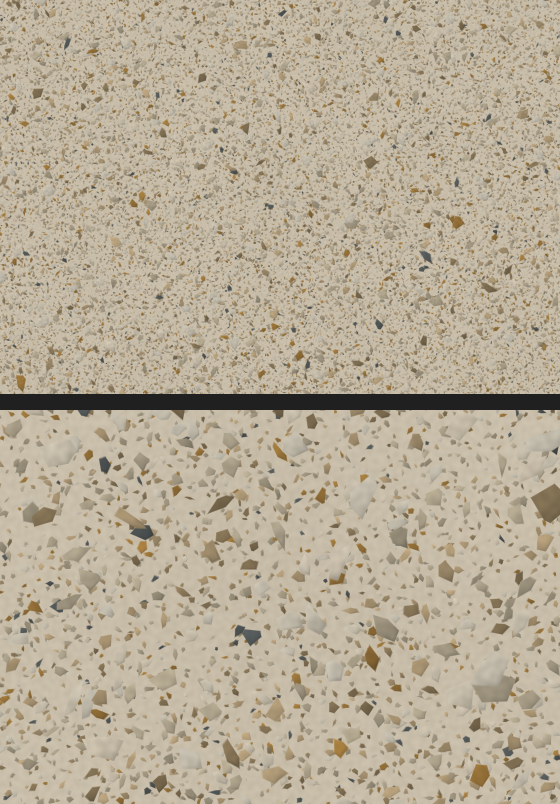
Top: the whole. Bottom: its middle third, enlarged.
Reproduce this texture procedurally as a Shadertoy shader.

```glsl
// Engineered quartz: a cream binder packed with angular stone chips.
// Four layers of jittered grid cells, fine to coarse, each hold random convex
// polygons; gradient noise mottles the binder and the faces of the chips.

const float TAU = 6.2831853;
const int SIDES = 5;

// Colours
const vec3 BINDER = vec3(0.785, 0.742, 0.664);
const vec3 PALE   = vec3(0.775, 0.732, 0.655);
const vec3 COOL   = vec3(0.735, 0.715, 0.660);
const vec3 GREIGE = vec3(0.635, 0.595, 0.510);
const vec3 TAN    = vec3(0.650, 0.570, 0.440);
const vec3 BROWN  = vec3(0.490, 0.425, 0.315);
const vec3 OCHRE  = vec3(0.580, 0.440, 0.220);
const vec3 SLATE  = vec3(0.310, 0.330, 0.330);

// Surface
const vec2  LIGHT_DIR    = vec2(-0.6, 0.8);
const float CHIP_SHADE   = 0.065;  // light falloff across a chip
const float CHIP_MOTTLE  = 0.10;
const float BINDER_GRIT  = 0.035;
const float BINDER_CLOUD = 0.012;
const float EDGE_PIXELS  = 0.75;   // half width of the smoothed edge

// Integer hash: three values in 0..1 for a cell and a salt
vec3 hash3(vec2 cell, int salt) {
    uvec3 v = uvec3(ivec3(ivec2(cell), salt)) * 1664525u + 1013904223u;
    v.x += v.y * v.z; v.y += v.z * v.x; v.z += v.x * v.y;
    v ^= v >> 16u;
    v.x += v.y * v.z; v.y += v.z * v.x; v.z += v.x * v.y;
    return vec3(v >> 8u) / 16777216.0;
}

vec2 gradientAt(vec2 cell) {
    float angle = TAU * hash3(cell, 97).x;
    return vec2(cos(angle), sin(angle));
}

float gradientNoise(vec2 p) {
    vec2 i = floor(p), f = p - i;
    vec2 u = f * f * f * (f * (f * 6.0 - 15.0) + 10.0);
    vec2 e = vec2(0.0, 1.0);
    float a = dot(gradientAt(i), f);
    float b = dot(gradientAt(i + e.yx), f - e.yx);
    float c = dot(gradientAt(i + e.xy), f - e.xy);
    float d = dot(gradientAt(i + e.yy), f - e.yy);
    return mix(mix(a, b, u.x), mix(c, d, u.x), u.y);
}

// Distance to an irregular convex polygon, stretched along a random axis
float chipDistance(vec2 p, float radius, vec2 cell, int salt) {
    vec3 shape = hash3(cell, salt + 2);
    float angle = TAU * shape.x;
    float stretch = mix(1.0, 1.5, shape.y);
    vec2 axis = vec2(cos(angle), sin(angle));
    p = vec2(dot(p, axis) / stretch, dot(p, vec2(-axis.y, axis.x)) * stretch);
    float d = -1.0;
    for (int i = 0; i < SIDES; i++) {
        vec3 side = hash3(cell, salt + 3 + i);
        float a = TAU * (float(i) + 0.75 * (side.x - 0.5)) / float(SIDES);
        d = max(d, dot(p, vec2(cos(a), sin(a))) - radius * mix(0.55, 1.0, side.y));
    }
    return d / stretch;
}

// Pale stones first, then the darker minerals by their share
vec3 chipColour(float pick, float shade, float paleShare) {
    if (pick < paleShare) return mix(PALE, COOL, shade);
    float mineral = (pick - paleShare) / (1.0 - paleShare);
    vec3 colour = mineral < 0.46 ? GREIGE
                : mineral < 0.72 ? TAN
                : mineral < 0.86 ? BROWN
                : mineral < 0.96 ? OCHRE : SLATE;
    return colour * mix(0.88, 1.12, shade);
}

void addChips(inout vec3 colour, vec2 uv, float cellSize, vec2 radii,
              float density, float paleShare, float edge, int salt) {
    vec2 home = floor(uv / cellSize);
    for (int y = -1; y <= 1; y++)
    for (int x = -1; x <= 1; x++) {
        vec2 cell = home + vec2(x, y);
        vec3 place = hash3(cell, salt);
        if (place.z > density) continue;
        vec3 look = hash3(cell, salt + 1);
        float radius = mix(radii.x, radii.y, look.z * look.z);
        vec2 p = uv - (cell + place.xy) * cellSize;
        if (length(p) > 2.6 * radius + edge) continue;

        float d = chipDistance(p, radius, cell, salt);
        float facing = clamp(dot(p, LIGHT_DIR) / radius, -1.0, 1.0);
        float mottle = gradientNoise(uv * 130.0 + 40.0 * look.xy);
        vec3 stone = chipColour(look.x, look.y, paleShare);
        stone *= 1.0 + CHIP_SHADE * facing + CHIP_MOTTLE * mottle;
        // Thin shadowed rim on the side away from the light
        float rim = smoothstep(-0.35 * radius, 0.0, d) * max(-facing, 0.0);
        stone *= 1.0 - 0.12 * rim;
        colour = mix(colour, stone, smoothstep(edge, -edge, d));
    }
}

void mainImage(out vec4 fragColor, in vec2 fragCoord) {
    vec2 uv = fragCoord / iResolution.y;
    float edge = EDGE_PIXELS / iResolution.y;

    // Binder
    vec3 colour = BINDER;
    colour += BINDER_GRIT * gradientNoise(uv * 170.0);
    colour += BINDER_CLOUD * gradientNoise(uv * 5.0 + 11.0);

    // Chips: cell size, radius range, density, share of pale stones
    addChips(colour, uv, 0.0085, vec2(0.0016, 0.0032), 0.72, 0.10, edge, 100);
    addChips(colour, uv, 0.0155, vec2(0.0030, 0.0060), 0.62, 0.20, edge, 200);
    addChips(colour, uv, 0.0300, vec2(0.0060, 0.0105), 0.48, 0.38, edge, 300);
    addChips(colour, uv, 0.0620, vec2(0.0105, 0.0175), 0.34, 0.68, edge, 400);

    fragColor = vec4(clamp(colour, 0.0, 1.0), 1.0);
}
```
